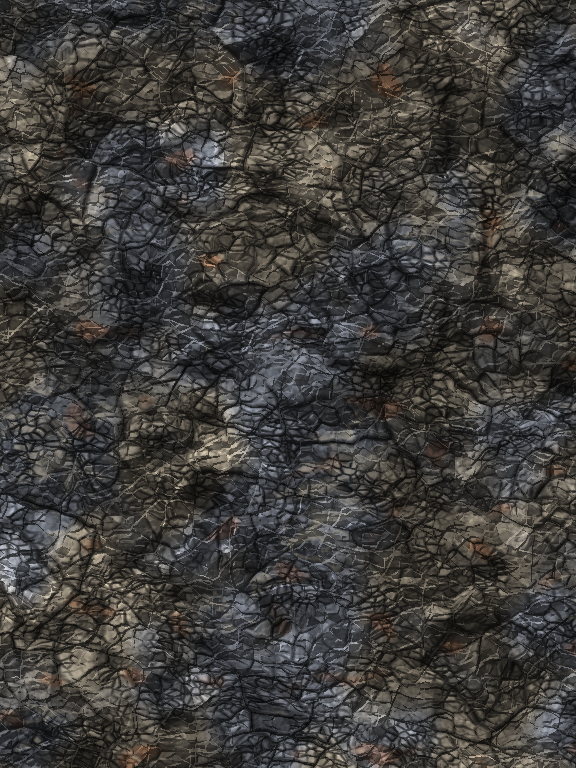
Reproduce this texture procedurally as a Shadertoy shader.

```glsl
// Dark fractured cliff rock: four sizes of tilted Voronoi facets plus gradient
// noise form a height field, lit by its slope from the upper left. Cracks,
// hollows, pale veins and patches of blue, brown and rust tint lie on top.

#define BASE_TONE 0.285
#define LIGHT_GAIN 0.46
#define ROUGHNESS 0.30
#define FACET_TILT 1.15
#define FACET_STEP 0.16
#define CRACK_DEPTH 0.95
#define BLOCK_SCALE 11.0
#define VEIN_COLOR vec3(0.56, 0.53, 0.47)
#define BLUE_TINT vec3(0.95, 0.99, 1.07)
#define BROWN_TINT vec3(1.07, 1.00, 0.88)
#define RUST_TINT vec3(1.25, 0.93, 0.76)

vec2 hash2(vec2 p) {
    vec3 q = fract(vec3(p.xyx) * vec3(0.1031, 0.1030, 0.0973));
    q += dot(q, q.yzx + 33.33);
    return fract((q.xx + q.yz) * q.zy);
}

// Gradient noise, centred on zero
float noise(vec2 p) {
    vec2 i = floor(p), f = fract(p);
    vec2 u = f * f * f * (f * (f * 6.0 - 15.0) + 10.0);
    vec2 o = vec2(0.0, 1.0);
    float a = dot(hash2(i) * 2.0 - 1.0, f);
    float b = dot(hash2(i + o.yx) * 2.0 - 1.0, f - o.yx);
    float c = dot(hash2(i + o.xy) * 2.0 - 1.0, f - o.xy);
    float d = dot(hash2(i + o.yy) * 2.0 - 1.0, f - o.yy);
    return 1.4 * mix(mix(a, b, u.x), mix(c, d, u.x), u.y);
}

mat2 rotation(float angle) {
    float c = cos(angle), s = sin(angle);
    return mat2(c, s, -s, c);
}

// One Voronoi layer: distance to border, plane height, cell tone
vec3 facets(vec2 p) {
    vec2 cell = floor(p), nearest = vec2(8.0), second = vec2(8.0), id = cell;
    for (int y = -1; y <= 1; y++)
    for (int x = -1; x <= 1; x++) {
        vec2 c = cell + vec2(x, y);
        vec2 r = c + hash2(c) - p;
        if (dot(r, r) < dot(nearest, nearest)) {
            second = nearest;
            nearest = r;
            id = c;
        } else if (dot(r, r) < dot(second, second)) {
            second = r;
        }
    }
    vec2 tilt = (hash2(id + 71.3) - 0.5) * 2.0 * FACET_TILT;
    vec2 rnd = hash2(id + 19.7);
    float border = dot(0.5 * (nearest + second), normalize(second - nearest));
    return vec3(border, dot(nearest, tilt) + FACET_STEP * rnd.x, rnd.y - 0.5);
}

// Height of the rock face; also gives crack cover and block tone
float rockHeight(vec2 p, out float crack, out float tone) {
    float height = 0.0;
    crack = 0.0;
    tone = 0.0;
    vec2 warped = p + 0.016 * vec2(noise(p * 9.0), noise(p * 9.0 + 40.0))
                    + 0.005 * vec2(noise(p * 45.0), noise(p * 45.0 + 80.0));
    float scale = BLOCK_SCALE;
    for (int i = 0; i < 4; i++) {
        float k = float(i);
        vec2 q = rotation(0.5 * cos(2.4 * k + 0.6)) * warped;
        vec3 f = facets(q * vec2(0.78, 1.25) * scale + 37.0 * k);
        float open = smoothstep(-0.2, 0.35, noise(p * (6.0 + 3.0 * k) + 17.0 * k));
        float width = 0.04 + 0.0026 * scale;
        crack = max(crack, open * (1.0 - smoothstep(0.0, width, f.x)));
        height += f.y / scale;
        tone += f.z * 0.32;
        scale *= 2.05;
    }
    // Rough broken surface
    float freq = 12.0;
    for (int i = 0; i < 5; i++) {
        height += ROUGHNESS * abs(noise(warped * freq + freq)) / freq;
        freq *= 2.0;
    }
    return height;
}

// Thin line along the zero contour of warped noise
float vein(vec2 p, float width) {
    float bend = 0.5 * noise(p * 2.3 + 9.0) + 0.2 * noise(p * 6.0);
    return 1.0 - smoothstep(0.0, width, abs(noise(p + bend)));
}

void mainImage(out vec4 fragColor, in vec2 fragCoord) {
    vec2 p = fragCoord / iResolution.y + 3.0;
    float crack, tone, otherCrack, otherTone;

    // Slope toward the light
    float reach = max(0.0026, 1.0 / iResolution.y);
    float here = rockHeight(p, crack, tone);
    float ahead = rockHeight(p + reach * vec2(-0.5, 0.86), otherCrack, otherTone);
    float slope = (here - ahead) / reach;
    float light = slope / sqrt(1.0 + slope * slope);

    // Regional tone, mineral grain and dark hollows
    float region = noise(p * 3.5) + 0.5 * noise(p * 8.0 + 5.0);
    float grain = noise(p * 190.0);
    float ledge = smoothstep(0.22, 0.5, noise(p * vec2(13.0, 24.0) + 3.0));
    float fissure = smoothstep(0.3, 0.5, noise(p * vec2(34.0, 9.0) + 50.0));
    float hollow = max(ledge, fissure * smoothstep(0.0, 0.3, noise(p * 4.0 + 60.0)));
    float exposure = LIGHT_GAIN * light + tone + 0.32 * region + 0.22 * grain;
    exposure -= 0.55 * hollow + CRACK_DEPTH * crack;
    vec3 color = vec3(BASE_TONE * exp(exposure));

    // Blue, brown and rust patches
    float warmth = noise(p * 4.3 + 21.0) + 0.5 * noise(p * 13.0 + 8.0);
    color *= mix(BLUE_TINT, BROWN_TINT, smoothstep(-0.3, 0.25, warmth));
    float rust = smoothstep(0.35, 0.6, noise(p * vec2(15.0, 22.0) + 33.0));
    color *= mix(vec3(1.0), RUST_TINT, 0.7 * rust);

    // Broken pale veins
    vec2 along = rotation(0.3) * p;
    float veins = max(vein(along * vec2(7.0, 12.0), 0.06),
                      0.8 * vein(along * vec2(16.0, 28.0) + 30.0, 0.09));
    veins *= smoothstep(0.08, 0.42, noise(p * 6.0 + 90.0) + 0.5 * noise(p * 35.0));
    color = mix(color, VEIN_COLOR * (1.0 + 0.3 * light), 0.65 * veins * (1.0 - crack));

    fragColor = vec4(clamp(color, 0.0, 1.0), 1.0);
}
```
